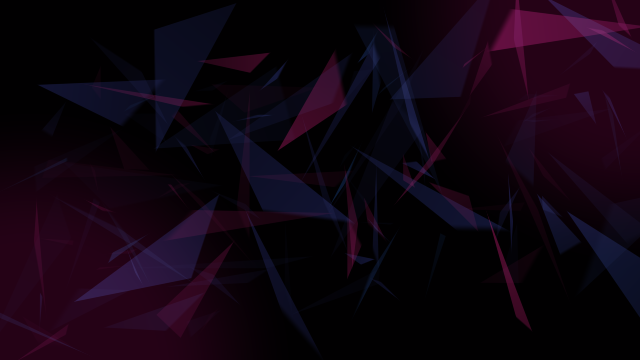
A Shadertoy shader for this background:

```glsl
// Translucent navy and magenta shards scattered over black, with a maroon
// glow in two opposite corners. Each shard is a skewed triangle cut from
// three half-planes, one of them blurred, and added as dim light.

#define SHARD_COUNT 125
#define MIN_LENGTH 0.04
#define MAX_LENGTH 0.27
#define EDGE_WIDTH 0.0018
#define MAX_BLUR 0.025
#define MAGENTA_SHARE 0.36
#define LIGHT_CEILING 0.50
#define GLOW_COLOR vec3(0.142, 0.008, 0.084)
#define NAVY vec3(0.095, 0.108, 0.275)
#define TEAL vec3(0.045, 0.140, 0.270)
#define MAGENTA vec3(0.370, 0.055, 0.215)

// Four random values in 0..1 from one number
vec4 hash4(float n) {
    vec4 q = fract(vec4(n) * vec4(0.1031, 0.1030, 0.0973, 0.1099));
    q += dot(q, q.wzxy + 33.33);
    return fract((q.xxyz + q.yzzw) * q.zywx);
}

// Signed distance to the line a-b, negative on its left side
float edgeDistance(vec2 p, vec2 a, vec2 b) {
    vec2 e = b - a;
    return dot(p - a, vec2(e.y, -e.x)) / length(e);
}

// Coverage of a half-plane that fades inward over the given blur
float halfPlane(float dist, float aa, float blur) {
    return 1.0 - smoothstep(-aa - blur, aa, dist);
}

float cornerGlow(vec2 p, vec2 corner) {
    return 1.0 - smoothstep(0.34, 0.76, length(p - corner));
}

// Light added by one shard
vec3 shardLight(vec2 p, float id, float aspect, float aa) {
    vec4 place = hash4(id + 11.7);
    vec4 form = hash4(id + 173.3);
    vec4 look = hash4(id + 419.9);

    // Even scatter, leaning away from the two dark corners
    vec2 spot = fract(id * vec2(0.7549, 0.5698) + 0.16 * place.xy);
    vec2 center = vec2((0.04 + 0.94 * spot.x) * aspect,
                       0.03 + 0.72 * spot.y + 0.25 * spot.x);

    float angle = 6.2832 * place.z;
    vec2 along = vec2(cos(angle), sin(angle));
    vec2 across = vec2(-along.y, along.x);
    float len = mix(MIN_LENGTH, MAX_LENGTH, form.x * form.x);
    float halfWidth = len * mix(0.08, 0.60, form.y * form.y);

    vec2 tip = center + along * len;
    vec2 left = center + along * len * (1.3 * form.z - 1.0) + across * halfWidth;
    vec2 right = center - along * len - across * halfWidth * form.w;

    // One edge is blurred, in proportion to the shard
    float blur = min(MAX_BLUR, 0.6 * halfWidth) * place.w * place.w;
    float cover = halfPlane(edgeDistance(p, tip, left), aa, 0.0)
                * halfPlane(edgeDistance(p, left, right), aa, blur)
                * halfPlane(edgeDistance(p, right, tip), aa, 0.0);

    // Tint, opacity and a fade along the shard
    vec3 tint = mix(NAVY, TEAL, look.y * look.y * (1.0 - 0.7 * form.y));
    tint = look.x < MAGENTA_SHARE ? MAGENTA : tint;
    float t = clamp(0.5 + 0.5 * dot(p - center, along) / len, 0.0, 1.0);
    float fade = mix(0.6, 1.0, look.w < 0.5 ? t : 1.0 - t);
    float opacity = mix(0.10, 1.0, look.z * look.z);
    return tint * cover * fade * opacity;
}

void mainImage(out vec4 fragColor, in vec2 fragCoord) {
    vec2 p = fragCoord / iResolution.y;
    float aspect = iResolution.x / iResolution.y;
    float aa = max(EDGE_WIDTH, 0.6 / iResolution.y);

    // Corner glows on black
    float glow = cornerGlow(p, vec2(aspect, 1.0))
               + cornerGlow(p, vec2(0.08, -0.04));
    vec3 color = vec3(0.003, 0.0, 0.004) + GLOW_COLOR * glow;

    // Shards add up softly below a ceiling
    for (int i = 0; i < SHARD_COUNT; i++) {
        vec3 light = shardLight(p, float(i), aspect, aa);
        color += light * (1.0 - color / LIGHT_CEILING);
    }

    fragColor = vec4(color, 1.0);
}
```
